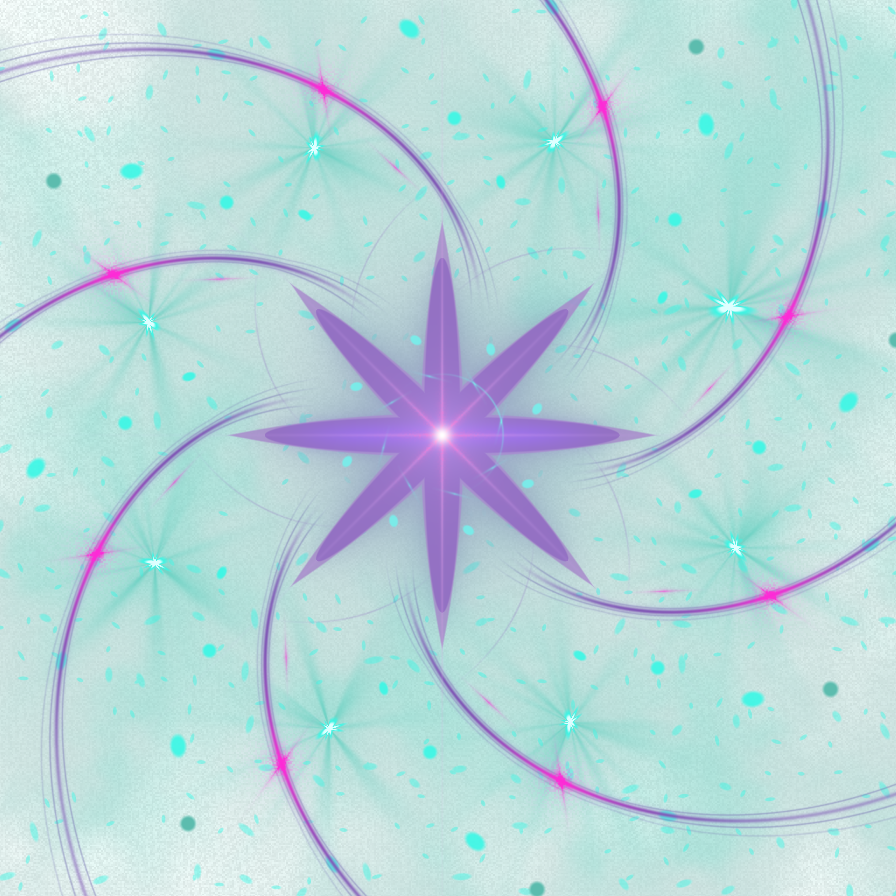
A Shadertoy shader for this background:

```glsl
// An eight-petalled violet flower inside spiral filaments, on a mint field of teal stars.
#define CENTER vec2(0.4935, 0.5143)
#define FOLDS 8.0
#define ARM_TWIST 2.4
#define ARM_PHASE -0.648
#define KNOT_RADIUS 0.408
#define MINT vec3(0.66, 0.885, 0.85)
#define TEAL vec3(0.4, 0.82, 0.76)
#define CYAN vec3(0.22, 0.97, 0.9)
#define VIOLET vec3(0.57, 0.43, 0.76)
#define MAGENTA vec3(1, 0.16, 0.84)

const float SECTOR = 6.28318 / FOLDS;

float hash(vec2 p) { return fract(sin(dot(p, vec2(127.1, 311.7))) * 43758.5453); }

float noise(vec2 p) {
  vec2 i = floor(p), f = fract(p);
  f = f * f * (3.0 - 2.0 * f);
  return mix(mix(hash(i), hash(i + vec2(1, 0)), f.x),
             mix(hash(i + vec2(0, 1)), hash(i + 1.0), f.x), f.y);
}

float fbm(vec2 p) {
  float sum = 0.0;
  for (float amp = 0.5; amp > 0.05; amp *= 0.5) {
    sum += amp * noise(p);
    p = mat2(1.6, 1.2, -1.2, 1.6) * p + 7.3;
  }
  return sum;
}

vec2 rotate(vec2 p, float a) { return mat2(cos(a), -sin(a), sin(a), cos(a)) * p; }

float wrap(float a) { return mod(a + 0.5 * SECTOR, SECTOR) - 0.5 * SECTOR; }

// Frame of the nearest of the repeated points; x runs outward
vec2 fold(vec2 p, float radius, float angle) {
  float a = wrap(atan(p.y, p.x) - angle);
  return length(p) * vec2(cos(a), sin(a)) - vec2(radius, 0);
}

float blob(vec2 p, vec2 size, float tilt) {
  return 1.0 - smoothstep(0.65, 1.2, length(rotate(p, tilt) / size));
}

// Distance to the nearest arm of a folded spiral
float spiral(vec2 p, float twist, float phase) {
  float r = length(p);
  return wrap(atan(p.y, p.x) - twist * r - phase) * r / sqrt(1.0 + twist * twist * r * r);
}

float line(float d, float width) { return exp(-d * d / (width * width)); }

// Small tilted flecks in random cells
float flecks(vec2 p) {
  vec2 id = floor(p);
  float seed = hash(id);
  vec2 jitter = vec2(hash(id + 3.1), hash(id + 8.7)) * 0.5 + 0.25;
  return blob(fract(p) - jitter, vec2(0.2 * seed, 0.07), seed * 40.0) * step(0.58, seed);
}

void mainImage(out vec4 fragColor, in vec2 fragCoord) {
  float extent = min(iResolution.x, iResolution.y);
  vec2 p = (fragCoord - CENTER * iResolution.xy) / extent;
  float r = length(p), px = 1.0 / extent, grain = hash(floor(p * 512.0));

  // Mint field, paling to grainy white outward
  vec3 col = mix(vec3(0.8, 0.885, 0.875), MINT, 0.75 * smoothstep(0.38, 0.72, fbm(p * 7.0 + 4.0)));
  float pale = smoothstep(0.25, 0.72, r) * smoothstep(0.3, 0.62, fbm(p * 5.0 + 21.0));
  col = mix(col, vec3(0.97, 0.985, 0.98), pale * 0.8) + (grain - 0.5) * (0.035 + 0.06 * pale);

  // Teal stars with smoky rays
  float core = 0.0, bright = 0.0, smoke = 0.0;
  for (float k = 0.0; k < FOLDS; k++) {
    vec2 q = (rotate(p, 0.419 + k * SECTOR) - vec2(0.351, 0)) / (k < 0.5 ? 1.6 : 1.0);
    float d = length(q), a = atan(q.y, q.x);
    float rays = pow(0.5 + 0.5 * cos(5.0 * a + 2.0 * sin(2.0 * a + k)), 5.0)
               + 0.6 * pow(0.5 + 0.5 * cos(9.0 * a + 3.0 * sin(a + 1.0)), 8.0);
    smoke += 0.5 * exp(-d / 0.032) + 0.5 * rays * exp(-d / 0.085);
    vec2 size = vec2(0.018, 0.01) * (0.75 + 0.35 * cos(8.0 * a + 2.0 * sin(3.0 * a)));
    core += blob(q, size, -0.8);
    bright += blob(q, size * 0.6, -0.8);
  }
  col = mix(col, TEAL, min(smoke, 0.85));

  // Scattered flecks and rings of drops
  col = mix(col, CYAN, 0.45 * smoothstep(0.08, 0.16, r) * max(flecks(p * 17.0), flecks(p * 31.0 + 5.0)));
  float drops = blob(fold(p, 0.455, 0.081), vec2(0.013, 0.009), 0.8)
    + blob(fold(p, 0.354, 0.747), vec2(0.008), 0.0)
    + blob(fold(p, 0.494, 0.535), vec2(0.011, 0.006), 0.8)
    + blob(fold(p, 0.29, 0.558), vec2(0.008, 0.005), 0.5);
  col = mix(col, CYAN, 0.9 * min(drops + core, 1.0));
  col = mix(col, TEAL * 0.9, blob(fold(p, 0.518, 0.206), vec2(0.009), 0.0));
  col = mix(col, vec3(0.87, 1, 1), min(bright, 1.0));

  // Spiral filaments that split toward both ends
  float d = spiral(p, ARM_TWIST, ARM_PHASE), thin = max(0.0011, 0.7 * px);
  float split = 0.004 + 0.035 * max(r - 0.46, 0.0) + 0.05 * max(0.26 - r, 0.0);
  float mid = smoothstep(0.16, 0.29, r) * (1.0 - 0.6 * smoothstep(0.46, 0.6, r));
  float ends = smoothstep(0.14, 0.2, r);
  float strands = line(abs(d) - split, thin) + 0.5 * line(d + 2.2 * split, thin);
  col = mix(col, vec3(0.45, 0.43, 0.69), 0.42 * ends * min(strands, 1.0));
  col = mix(col, vec3(0.7, 0.66, 0.84), 0.35 * mid * line(d, 0.007));
  vec3 armColor = mix(vec3(0.48, 0.31, 0.7), MAGENTA, 0.7 * line(r - KNOT_RADIUS, 0.055));
  col = mix(col, armColor, (0.12 * ends + 0.8 * mid) * line(d, 0.0023));
  col = mix(col, VIOLET, 0.25 * line(spiral(p, -5.4, 0.766), thin) * line(r - 0.215, 0.045));

  // Magenta knots and spurs
  vec2 knot = rotate(fold(p, KNOT_RADIUS, 0.331), 0.78), spur = rotate(fold(p, 0.303, 0.173), 0.65);
  float spark = 1.5 * exp(-abs(knot.x) / 0.013 - abs(knot.y) / 0.004)
    + exp(-abs(knot.x + knot.y * 0.7) / 0.002 - abs(knot.y) / 0.013)
    + 0.35 * step(0.6, grain) * exp(-length(knot) / 0.016)
    + 0.7 * exp(-abs(spur.x) / 0.013 - abs(spur.y) / 0.0014);
  col = mix(col, MAGENTA, min(spark, 0.95));

  // Dusky halo and petals
  vec2 leaf = fold(p, 0.0, 0.0);
  float side = abs(leaf.y), x = leaf.x, edge = max(px, 0.0012);
  float outer = 0.024 * (1.0 - pow(x / 0.238, 2.0));
  float inner = 0.0205 * sqrt(max(1.0 - pow(x / 0.198, 2.0), 0.0));
  col = mix(col, vec3(0.47, 0.58, 0.68), 0.75 * line(r, 0.125));
  float halo = (1.0 - smoothstep(0.14, 0.25, x)) * exp(-max(side - outer, 0.0) / 0.014);
  col = mix(col, vec3(0.56, 0.62, 0.74), 0.4 * halo);
  col = mix(col, vec3(0.65, 0.54, 0.79), 0.85 * smoothstep(-edge, edge, outer - side));
  col = mix(col, VIOLET, 0.92 * smoothstep(-edge, edge, inner - side) * step(x, 0.198));
  float level = line(p.y, 0.013) * (1.0 - smoothstep(0.08, 0.2, abs(p.x)));
  col = mix(col, vec3(0.6, 0.44, 0.95), 0.75 * level);
  col = mix(col, vec3(0.8, 0.62, 0.93), 0.55 * line(side, 0.0018) * exp(-x / 0.12));
  col = mix(col, vec3(0.93, 0.62, 0.9), 0.35 * line(p.x, thin) * exp(-r / 0.25));

  // Broken cyan ring and glowing heart
  vec2 dash = rotate(fold(p, 0.067, 0.21), 1.1);
  float sweep = line(atan(p.y, p.x) - 0.5, 0.9);
  float ring = 0.6 * exp(-abs(dash.x) / 0.008) * line(dash.y, 0.0014)
    + 0.5 * sweep * line(r - 0.068, 0.0012) + blob(fold(p, 0.11, 0.27), vec2(0.007, 0.005), 0.7);
  col = mix(col, vec3(0.45, 0.95, 0.92), min(ring, 0.9));
  col = mix(col, vec3(0.76, 0.6, 0.98), 0.85 * exp(-r / 0.035));
  float rose = exp(-side / 0.0035 - x / 0.032) * (0.65 + 0.6 * grain);
  col = mix(col, vec3(1, 0.46, 0.82), min(rose, 0.9));
  fragColor = vec4(clamp(mix(col, vec3(1), line(r, 0.01)), 0.0, 1.0), 1);
}
```
